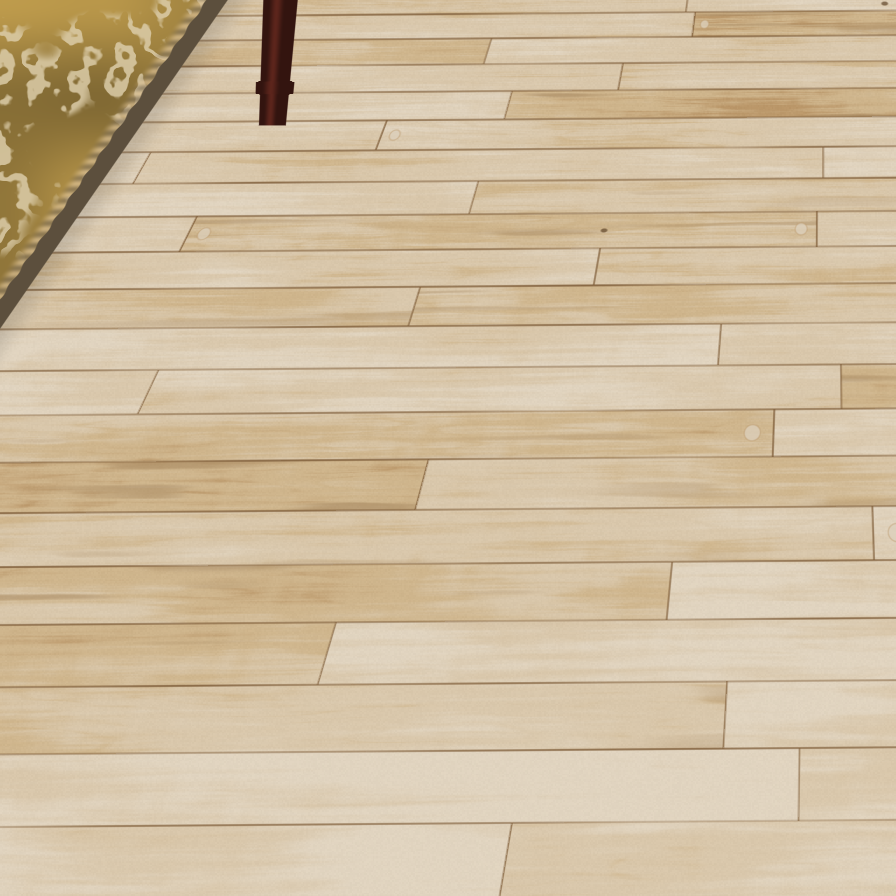
Give the GLSL for this texture, as a Shadertoy shader.

```glsl
// A pale maple strip floor seen in mild perspective: about 21 rows of long boards,
// with hashed lengths and tones, layered noise for grain, seams, slanted joints and plugs.
// A gilded seat corner with a dark rail and one tapered leg covers the upper left.

const vec3 PALE  = vec3(0.88, 0.83, 0.75);
const vec3 BASE  = vec3(0.85, 0.78, 0.67);
const vec3 HONEY = vec3(0.81, 0.71, 0.55);
const vec3 DEEP  = vec3(0.73, 0.59, 0.41);
const vec3 SEAM  = vec3(0.50, 0.37, 0.23);
const vec3 GOLD  = vec3(0.60, 0.49, 0.24);
const vec3 CREAM = vec3(0.86, 0.80, 0.66);
const vec3 RAIL  = vec3(0.36, 0.31, 0.24);
const vec3 LEG   = vec3(0.20, 0.08, 0.06);

const float FIRST_SEAM = 0.081;   // height of the lowest seam
const float NEAR_ROW   = 0.0876;  // row height scale at the bottom
const float RECEDE     = 0.0407;  // how quickly rows shrink upward
const float VANISH_X   = 0.92;    // joints lean toward this column
const float TILT       = 0.008;
const float SEAM_WIDTH = 0.0011;  // half width
const vec2  BOARD_LEN  = vec2(0.85, 1.55);
const float PLUG_SHARE = 0.16;

float hash(vec2 p) {
    vec3 q = fract(vec3(p.xyx) * vec3(0.1031, 0.1030, 0.0973));
    q += dot(q, q.yzx + 33.33);
    return fract((q.x + q.y) * q.z);
}

float noise(vec2 p) {
    vec2 i = floor(p), f = fract(p);
    f = f * f * (3.0 - 2.0 * f);
    return mix(mix(hash(i), hash(i + vec2(1, 0)), f.x),
               mix(hash(i + vec2(0, 1)), hash(i + vec2(1, 1)), f.x), f.y);
}

float fbm(vec2 p) {
    float sum = 0.0, amp = 0.53;
    for (int i = 0; i < 4; i++) {
        sum += amp * noise(p);
        p = p * 2.03 + 17.1;
        amp *= 0.5;
    }
    return sum;
}

// Antialiased coverage of the region where distance d is negative
float cover(float d, float px) { return 1.0 - smoothstep(-px, px, d); }

vec3 woodRamp(float t) {
    vec3 c = mix(PALE, BASE, smoothstep(0.0, 0.36, t));
    c = mix(c, HONEY, smoothstep(0.36, 0.68, t));
    return mix(c, DEEP, smoothstep(0.68, 1.0, t));
}

vec3 woodFloor(vec2 uv, float px) {
    // Project the canvas onto the floor: x runs along boards, k counts rows
    float v = uv.y - TILT * (uv.x - 0.5);
    float depth = NEAR_ROW - RECEDE * v;
    float k = (v - FIRST_SEAM) / depth;
    float x = (uv.x - VANISH_X) * NEAR_ROW / depth;
    float row = floor(k), across = fract(k);
    float rowHeight = depth * depth / (NEAR_ROW - RECEDE * FIRST_SEAM);

    // Boards within the row
    float len = mix(BOARD_LEN.x, BOARD_LEN.y, hash(vec2(row + 40.0, 3.0)));
    float along = x / len + hash(vec2(row + 71.0, 9.0)) * 7.0 + 20.0;
    vec2 board = vec2(floor(along), row + 50.0);
    float id = hash(board), id2 = hash(board + 123.0);
    float endDist = min(fract(along), 1.0 - fract(along)) * len * depth / NEAR_ROW;
    float seamDist = min(across, 1.0 - across) * rowHeight;

    // Tone, blotches, grain and cross figure
    vec2 g = vec2(x, k) + vec2(id, id2) * 60.0;
    float blotch = fbm(g * vec2(3.0, 0.9));
    float grain = fbm(g * vec2(4.0, 9.0) + blotch * 2.0);
    float streak = noise(g * vec2(11.0, 28.0)) - 0.5;
    float flame = noise(g * vec2(55.0, 2.5)) - 0.5;
    float rings = pow(0.5 + 0.5 * sin(45.0 * fbm(g * vec2(2.0, 1.3))), 6.0);
    float t = 0.33 + 0.62 * (id * id - 0.33) + 0.75 * (blotch - 0.5) + 0.45 * (grain - 0.5);
    t += 0.10 * streak + 0.07 * flame + 0.10 * rings * id2 + 0.12 * (v - 0.5);
    vec3 c = woodRamp(t) + 0.018 * (hash(floor(uv * 512.0)) - 0.5);

    // Mineral streaks on the warmer boards
    float mineral = smoothstep(0.72, 0.95, noise(g * vec2(3.5, 5.0) + blotch));
    c = mix(c, DEEP * 0.88, 0.55 * mineral * smoothstep(0.5, 0.9, id));

    // Small knots, at most one in each stretch of board
    vec2 cell = vec2(floor(x * 4.0), row + 50.0);
    vec2 spot = vec2((fract(x * 4.0) - 0.5) * 0.25 * depth / NEAR_ROW,
                     (across - 0.25 - 0.5 * hash(cell + 7.0)) * rowHeight);
    float knot = cover(length(spot * vec2(0.6, 1.0)) - 0.0022, px);
    c = mix(c, SEAM * 0.8, 0.75 * knot * step(0.95, hash(cell + 31.0)));

    // Filled plugs near board ends
    float radius = rowHeight * 0.17;
    float plug = length(vec2(endDist - rowHeight * 0.45, (across - 0.5) * rowHeight)) - radius;
    float hasPlug = step(1.0 - PLUG_SHARE, id2);
    c = mix(c, PALE * 0.98, 0.75 * hasPlug * cover(plug, px));
    c = mix(c, DEEP, 0.4 * hasPlug * cover(abs(plug) - 0.0008, px));

    // Seams and joints, unevenly dark
    float wear = 0.3 + 0.6 * noise(vec2(x * 5.0, floor(k + 0.5) * 3.7));
    c = mix(c, SEAM, wear * cover(seamDist - SEAM_WIDTH, px));
    return mix(c, SEAM, (0.4 + 0.4 * id2) * cover(endDist - SEAM_WIDTH, px));
}

vec3 addSeat(vec3 c, vec2 uv, float px) {
    // Tapered leg with a collar
    float center = 0.304 + 0.065 * (uv.y - 0.86);
    float collar = cover(abs(uv.y - 0.902) - 0.007, px);
    float halfWidth = 0.015 + 0.03 * (uv.y - 0.86) + 0.005 * collar;
    float side = (uv.x - center) / halfWidth;
    float leg = max(abs(uv.x - center) - halfWidth, 0.86 - uv.y);
    vec3 legColor = LEG * (1.0 + 0.8 * smoothstep(0.5, 0.0, abs(side + 0.2)));
    c = mix(c, legColor, cover(leg, px));

    // Rail and brocade share one slanted edge
    float edge = dot(uv - vec2(0.0, 0.633), vec2(0.823, -0.570));
    c *= 1.0 - 0.12 * smoothstep(0.03, 0.0, edge);
    c = mix(c, RAIL, cover(edge, px));
    float swirl = fbm(uv * 15.0) + 0.5 * fbm(uv.yx * 28.0);
    float leaf = smoothstep(0.1, 0.75, sin(swirl * 26.0)) * smoothstep(0.35, 0.55, noise(uv * 19.0));
    vec3 cloth = mix(GOLD * (0.8 + 0.5 * noise(uv * 9.0)), CREAM, 0.85 * leaf);
    float trim = smoothstep(-0.034, -0.022, edge);
    cloth = mix(cloth, HONEY * (0.85 + 0.2 * sin(uv.y * 500.0)), 0.7 * trim);
    return mix(c, cloth, cover(edge + 0.019 + 0.001 * sin(uv.y * 260.0), px));
}

void mainImage(out vec4 fragColor, in vec2 fragCoord) {
    vec2 uv = fragCoord / iResolution.xy;
    float px = 0.8 / iResolution.y;
    fragColor = vec4(clamp(addSeat(woodFloor(uv, px), uv, px), 0.0, 1.0), 1.0);
}
```
